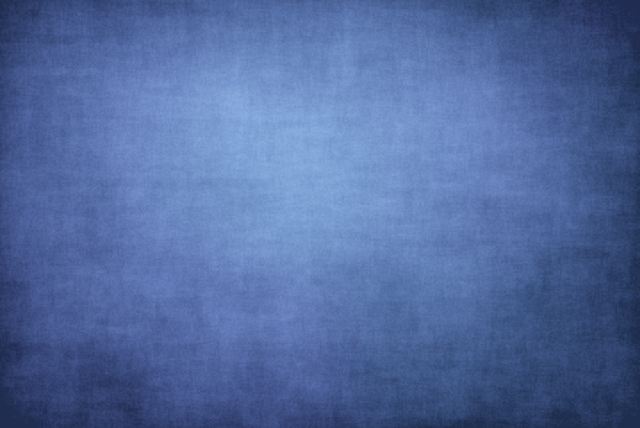
Reproduce this background procedurally as a Shadertoy shader.

```glsl
vec2 hash2(vec2 p) {
    vec3 q = fract(p.xyx * vec3(0.1031, 0.1030, 0.0973));
    q += dot(q, q.yzx + 33.33);
    return fract((q.xx + q.yz) * q.zy);
}

// Smooth cellular noise: scattered points blend their random tones, about -0.5 to 0.5
float cellNoise(vec2 p) {
    vec2 cell = floor(p);
    float sum = 0.0, total = 0.0;
    for (int y = -1; y <= 1; y++)
    for (int x = -1; x <= 1; x++) {
        vec2 id = cell + vec2(x, y);
        vec2 away = id + 0.2 + 0.6 * hash2(id) - p;
        float weight = exp(-6.0 * dot(away, away));
        sum += weight * (hash2(id + 57.0).x - 0.5);
        total += weight;
    }
    return sum / total;
}

float clouds(vec2 p) {
    float sum = 0.0, amplitude = 0.5;
    for (int i = 0; i < 5; i++) {
        sum += amplitude * cellNoise(p);
        p = mat2(1.7, 1.0, -1.0, 1.7) * p + 11.3;
        amplitude *= 0.62;
    }
    return sum;
}

float softSpot(vec2 p, vec2 center, vec2 radius) {
    vec2 q = (p - center) / radius;
    return exp(-dot(q, q));
}

vec3 bluePalette(float tone) {
    vec3 color = mix(vec3(0.115, 0.185, 0.305), vec3(0.515, 0.65, 0.85), tone);
    return color + vec3(0.0, 0.02, 0.22) * tone * (1.0 - tone);
}

void mainImage(out vec4 fragColor, in vec2 fragCoord) {
    vec2 uv = fragCoord / iResolution.xy;
    vec2 p = fragCoord / iResolution.y;

    // Broad light and uneven shading
    float tone = 0.96 * softSpot(uv, vec2(0.46, 0.60), vec2(0.44, 0.51));
    tone += 0.07 * softSpot(uv, vec2(0.37, 0.84), vec2(0.12, 0.10));
    tone += 0.09 * softSpot(uv, vec2(0.80, 0.70), vec2(0.13, 0.25));
    tone += 0.09 * softSpot(uv, vec2(0.12, 0.78), vec2(0.12, 0.16));
    tone += 0.06 * softSpot(uv, vec2(0.31, 0.20), vec2(0.20, 0.12));
    tone -= 0.09 * softSpot(uv, vec2(0.74, 0.95), vec2(0.06, 0.08));
    tone -= 0.06 * softSpot(uv, vec2(0.36, 0.57), vec2(0.05, 0.06));

    // Worn canvas edge
    vec2 border = min(uv, 1.0 - uv) * vec2(1.5, 1.0);
    tone -= 0.12 * exp(-border.x / 0.05) + 0.10 * exp(-border.y / 0.04);

    // Mottled paint, brushed threads and grain
    float mottle = clouds(p * 5.0 + 4.0);
    float strokes = cellNoise(p * vec2(9.0, 50.0) + 20.0)
                  + 0.7 * cellNoise(p * vec2(55.0, 10.0) + 70.0);
    float threads = cellNoise(p * vec2(45.0, 190.0)) + cellNoise(p * vec2(190.0, 45.0) + 9.0);
    float grain = cellNoise(p * 240.0 + 31.0);
    tone += mottle * mix(0.30, 0.20, uv.y) + 0.07 * strokes + 0.05 * threads + 0.09 * grain;

    // Violet drift away from the cooler center
    float violet = 0.6 - softSpot(uv, vec2(0.48, 0.56), vec2(0.25, 0.28))
                 + 1.5 * cellNoise(p * 2.3 + 8.0);
    vec3 color = bluePalette(clamp(tone, 0.0, 1.05));
    color += violet * vec3(0.010, -0.012, 0.010);
    fragColor = vec4(clamp(color, 0.0, 1.0), 1.0);
}
```
